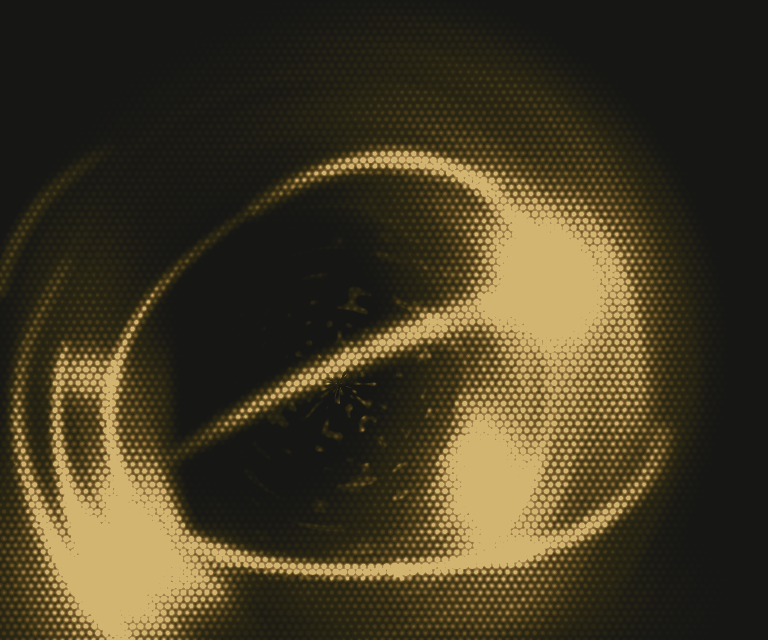
This background is drawn by a WebGL 1 fragment shader. Its source:

```glsl
precision highp float;
// Golden light swirling around a dark hollow, printed as a fine halftone.
// Soft glows and tapered curved strokes add up to one tone field, which is
// streaked by polar noise, screened by a hexagonal dot lattice and coloured.
uniform vec2 u_resolution;

const float TAU = 6.2831853;
const float DOT_PITCH = 0.0122;
const vec2 SWIRL_CENTER = vec2(0.53, 0.40);

float hash(vec2 p) {
  vec3 q = fract(vec3(p.xyx) * 0.1031);
  q += dot(q, q.yzx + 33.33);
  return fract((q.x + q.y) * q.z);
}

// Value noise whose x axis repeats after a whole number of cells.
float noise(vec2 p, float period) {
  vec2 i = floor(p), f = fract(p);
  f = f * f * (3.0 - 2.0 * f);
  float x0 = mod(i.x, period), x1 = mod(i.x + 1.0, period);
  float low = mix(hash(vec2(x0, i.y)), hash(vec2(x1, i.y)), f.x);
  float high = mix(hash(vec2(x0, i.y + 1.0)), hash(vec2(x1, i.y + 1.0)), f.x);
  return mix(low, high, f.y);
}

// Noise stretched along circles about the swirl center.
float swirlNoise(vec2 p, float cells, float rings) {
  vec2 d = p - SWIRL_CENTER;
  float turn = atan(d.y, d.x) / TAU + 0.5;
  return noise(vec2(turn * cells, length(d) * rings), cells);
}

float glow(vec2 p, vec2 center, vec2 radii) {
  vec2 d = (p - center) / radii;
  return exp(-dot(d, d));
}

vec2 bezier(vec2 a, vec2 b, vec2 c, float t) {
  return mix(mix(a, b, t), mix(b, c, t), t);
}

// Soft quadratic curve; width runs start to end, gain start, middle, end.
float stroke(vec2 p, vec2 a, vec2 b, vec2 c, vec2 width, vec3 gain) {
  const float STEPS = 14.0;
  float nearest = 100.0, along = 0.0;
  vec2 start = a;
  for (float i = 0.0; i < STEPS; i++) {
    vec2 end = bezier(a, b, c, (i + 1.0) / STEPS);
    vec2 seg = end - start;
    float h = clamp(dot(p - start, seg) / dot(seg, seg), 0.0, 1.0);
    float t = (i + h) / STEPS;
    float d = length(p - start - seg * h) / mix(width.x, width.y, t);
    if (d < nearest) { nearest = d; along = t; }
    start = end;
  }
  float g = mix(mix(gain.x, gain.y, along), mix(gain.y, gain.z, along), along);
  return g * exp(-nearest * nearest);
}

// Wide dim ring, strongest on the right, with a hollow middle.
float halo(vec2 p) {
  vec2 d = p - vec2(0.555, 0.47);
  float r = length(d);
  float side = smoothstep(-0.5, 1.0, d.x / max(r, 0.001));
  float hollow = smoothstep(0.14, 0.40, length(p - vec2(0.44, 0.44)));
  float rim = smoothstep(0.60, 0.40, r);
  float inner = 1.0 + 0.35 * smoothstep(0.39, 0.34, r);
  return mix(0.07, 0.36, side) * hollow * rim * inner;
}

float rightLights(vec2 p) {
  float v = 1.5 * glow(p, vec2(0.863, 0.563), vec2(0.078, 0.080));
  v += 0.45 * glow(p, vec2(0.87, 0.54), vec2(0.13, 0.16));
  v += 1.6 * glow(p, vec2(0.77, 0.239), vec2(0.066, 0.072));
  v += 0.5 * glow(p, vec2(0.752, 0.325), vec2(0.035, 0.06));
  v += 0.6 * glow(p, vec2(0.79, 0.148), vec2(0.05, 0.03));
  v += 0.3 * glow(p, vec2(0.77, 0.24), vec2(0.15, 0.16));
  v += 0.22 * glow(p, vec2(0.93, 0.37), vec2(0.12, 0.16));
  return v + 0.24 * glow(p, vec2(0.74, 0.06), vec2(0.25, 0.10));
}

float leftLights(vec2 p) {
  float lift = max(0.3 - p.y, 0.0);
  float edge = 0.255 + 1.9 * lift * lift;
  float v = 1.8 * glow(p, vec2(0.203, 0.13), vec2(0.09, 0.125));
  v += 0.5 * glow(p, vec2(0.12, 0.10), vec2(0.19, 0.18));
  v += 0.3 * glow(p, vec2(0.20, 0.38), vec2(0.09, 0.08));
  v *= smoothstep(edge + 0.035, edge - 0.015, p.x);
  v += 0.65 * glow(p, vec2(0.133, 0.414), vec2(0.045, 0.035));
  v += 0.5 * glow(p, vec2(0.33, 0.10), vec2(0.05, 0.05));
  return v + 0.2 * glow(p, vec2(0.13, 0.50), vec2(0.09, 0.14));
}

float ribbons(vec2 p) {
  // Top arch, its shoulder and its long left flank.
  float v = stroke(p, vec2(0.398, 0.675), vec2(0.58, 0.805), vec2(0.766, 0.711), vec2(0.012, 0.018), vec3(0.25, 1.3, 0.6));
  v += stroke(p, vec2(0.74, 0.73), vec2(0.82, 0.66), vec2(0.87, 0.55), vec2(0.02, 0.06), vec3(0.1, 0.7, 0.7));
  v += stroke(p, vec2(0.398, 0.675), vec2(0.095, 0.48), vec2(0.195, 0.234), vec2(0.008, 0.013), vec3(0.15, 0.7, 1.0));
  // Diagonal beam.
  v += stroke(p, vec2(0.27, 0.285), vec2(0.547, 0.469), vec2(0.8125, 0.531), vec2(0.012, 0.028), vec3(0.2, 1.7, 0.6));
  // Bottom sweep and right rim.
  v += stroke(p, vec2(0.31, 0.15), vec2(0.42, 0.10), vec2(0.625, 0.109), vec2(0.016, 0.010), vec3(0.6, 1.2, 1.0));
  v += stroke(p, vec2(0.625, 0.109), vec2(1.0, 0.133), vec2(1.035, 0.32), vec2(0.011, 0.019), vec3(0.9, 0.9, 0.3));
  v += stroke(p, vec2(0.95, 0.60), vec2(1.01, 0.45), vec2(1.0, 0.33), vec2(0.02), vec3(0.1, 0.3, 0.1));
  // Left orbits.
  v += stroke(p, vec2(0.102, 0.461), vec2(0.055, 0.28), vec2(0.172, 0.06), vec2(0.008, 0.014), vec3(0.3, 1.1, 0.8));
  v += stroke(p, vec2(0.102, 0.586), vec2(-0.08, 0.31), vec2(0.19, 0.0), vec2(0.012, 0.016), vec3(0.1, 0.75, 0.8));
  return v + stroke(p, vec2(0.17, 0.766), vec2(0.03, 0.69), vec2(0.0, 0.547), vec2(0.012), vec3(0.05, 0.35, 0.25));
}

// Hexagonal lattice of smooth dots: 1 at dot centers, 0 between them.
float dotScreen(vec2 p) {
  vec2 q = p * TAU / DOT_PITCH;
  float rise = q.y * 0.57735;
  return (cos(q.x + rise) + cos(q.x - rise) + cos(2.0 * rise) + 1.5) / 4.5;
}

vec3 palette(float v) {
  vec3 c = mix(vec3(0.085, 0.085, 0.078), vec3(0.16, 0.145, 0.075), smoothstep(0.0, 0.2, v));
  c = mix(c, vec3(0.27, 0.22, 0.09), smoothstep(0.2, 0.4, v));
  c = mix(c, vec3(0.43, 0.34, 0.15), smoothstep(0.4, 0.6, v));
  c = mix(c, vec3(0.63, 0.50, 0.29), smoothstep(0.6, 0.8, v));
  return mix(c, vec3(0.82, 0.71, 0.44), smoothstep(0.8, 1.0, v));
}

void main() {
  vec2 p = gl_FragCoord.xy / u_resolution.y;
  float grain = noise(p * 230.0, 512.0) - 0.5;
  float tone = halo(p) + rightLights(p) + leftLights(p) + ribbons(p + grain * 0.004);
  tone *= 0.82 + 0.36 * swirlNoise(p, 14.0, 45.0);
  // Short glints circling inside the hollow.
  float glints = smoothstep(0.68, 0.95, swirlNoise(p, 40.0, 75.0));
  tone += 0.45 * glints * glow(p, vec2(0.59, 0.36), vec2(0.15, 0.21));
  float screened = tone * (mix(0.62, 1.6, dotScreen(p)) + 0.2 * grain);
  gl_FragColor = vec4(palette(screened), 1.0);
}
```
